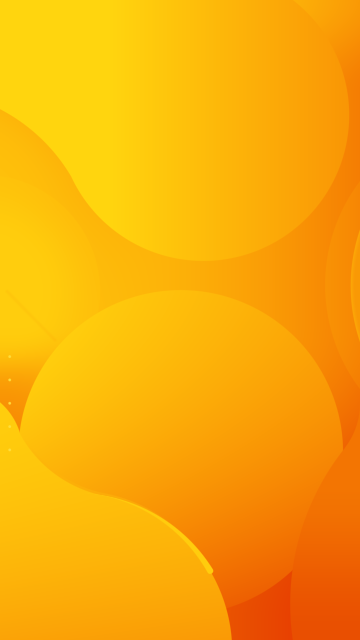
This background is drawn by a Shadertoy shader. Its source:

```glsl
#define TOP_DISC vec3(0.565, 1.458, 0.405)
#define MID_DISC vec3(0.502, 0.521, 0.451)
#define LOW_DISC vec3(0.204, -0.032, 0.441)
#define SIDE_DISC vec3(1.500, 0.100, 0.694)
#define GLOW_DISC vec3(-0.046, 0.968, 0.324)
#define STROKE_ANGLES vec2(1.60, 0.533)
#define STROKE_WIDTH 0.0085
#define DOT_START vec2(0.027, 0.528)
#define DOT_STEP 0.0648
#define DOT_COUNT 5
#define DOT_RADIUS 0.0037

// Signed distance to a disc given as centre.xy and radius
float disc(vec2 p, vec3 c) {
    return length(p - c.xy) - c.z;
}

float segment(vec2 p, vec2 a, vec2 b) {
    vec2 ab = b - a;
    return length(p - a - ab * clamp(dot(p - a, ab) / dot(ab, ab), 0.0, 1.0));
}

float cover(float d) {
    float soft = 0.75 / iResolution.x;
    return 1.0 - smoothstep(-soft, soft, d);
}

// Warm ramp from red-orange to yellow, indexed by its green level
vec3 warm(float level) {
    float heat = clamp((0.83 - level) / 0.53, 0.0, 1.0);
    float cool = 1.0 - heat;
    return vec3(1.0 - 0.02 * heat - 0.07 * heat * heat, level, 0.005 + 0.05 * cool * cool);
}

// Discs joined to the canvas edge by tangent hollows
float topBlob(vec2 p) {
    float neck = max(-disc(p, vec3(-0.227, 1.037, 0.493)), max(p.x - 0.565, 1.269 - p.y));
    return min(disc(p, TOP_DISC), neck);
}

float lowBlob(vec2 p) {
    float hollow = max(-disc(p, vec3(0.356, 0.736, 0.342)), max(p.x - 0.289, p.y - 0.597));
    float shoulder = disc(p, vec3(-0.118, 0.523, 0.181));
    return min(disc(p, LOW_DISC), min(hollow, shoulder));
}

float sideBlob(vec2 p) {
    float hollow = -disc(p, vec3(0.799, 0.657, 0.201));
    hollow = max(hollow, max(0.956 - p.x, max(0.532 - p.y, p.y - 0.657)));
    return min(disc(p, SIDE_DISC), hollow);
}

// Arc along the low disc, swelling towards a round end
float arcStroke(vec2 p) {
    vec2 q = p - LOW_DISC.xy;
    float angle = clamp(atan(q.y, q.x), STROKE_ANGLES.y, STROKE_ANGLES.x);
    float along = (STROKE_ANGLES.x - angle) / (STROKE_ANGLES.x - STROKE_ANGLES.y);
    vec2 nearest = LOW_DISC.z * vec2(cos(angle), sin(angle));
    return length(q - nearest) - mix(-0.002, STROKE_WIDTH, along);
}

void mainImage(out vec4 fragColor, in vec2 fragCoord) {
    vec2 p = fragCoord / iResolution.x;
    float top = topBlob(p);
    float low = lowBlob(p);

    // Backdrop, darker to the right and below
    float level = 0.76 - 0.27 * p.x * p.x;
    level -= 0.33 * (1.0 - smoothstep(0.06, 0.87, p.y));
    level -= 0.13 * (1.0 - smoothstep(0.66, 0.88, p.y)) * (1.0 - smoothstep(0.0, 0.4, p.x));
    level += 0.11 * smoothstep(1.52, 1.78, p.y);
    level -= 0.05 * exp(-max(top, 0.0) / 0.08) * (1.0 - smoothstep(0.1, 0.5, p.x));

    // Soft glow and faint crease on the left
    float glow = disc(p, GLOW_DISC);
    float glowAlpha = 0.2 * cover(glow) + 0.75 * (1.0 - smoothstep(-0.17, 0.0, glow));
    level = mix(level, 0.805, glowAlpha * smoothstep(0.70, 0.88, p.y));
    float crease = segment(p, vec2(0.02, 0.968), vec2(0.153, 0.833));
    level -= 0.025 * (1.0 - smoothstep(0.0, 0.008, crease));

    // Nested discs on the right edge
    level += 0.035 * cover(disc(p, vec3(1.382, 0.986, 0.479)));
    float inner = disc(p, vec3(1.458, 0.984, 0.484));
    level = mix(level, 0.60 + 0.05 * smoothstep(-0.012, 0.0, inner), cover(inner));

    // Middle disc
    float drop = 0.782 - p.y;
    float midLevel = 0.80 - 0.24 * (p.x - 0.16) - 0.22 * drop - 0.34 * drop * drop;
    level = mix(level, midLevel, cover(disc(p, MID_DISC)));

    // Top, side and low blobs
    level = mix(level, 0.835 - 0.37 * max(p.x - 0.3, 0.0), cover(top));
    level = mix(level, mix(0.31, 0.46, smoothstep(0.0, 0.45, p.y)), cover(sideBlob(p)));
    float rim = cover(low - 0.007) * smoothstep(0.05, 0.2, p.x) * (1.0 - smoothstep(0.35, 0.5, p.x));
    level = mix(level, 0.70, 0.6 * rim);
    level = mix(level, 0.64 + 0.42 * p.y - 0.25 * p.y * p.y - 0.06 * p.x, cover(low));
    level = mix(level, 0.80, cover(arcStroke(p)));

    // Column of dots
    vec3 color = warm(level);
    float row = clamp(round((p.y - DOT_START.y) / DOT_STEP), 0.0, float(DOT_COUNT - 1));
    float dots = disc(p, vec3(DOT_START + vec2(0.0, row * DOT_STEP), DOT_RADIUS));
    color = mix(color, vec3(1.0, 0.88, 0.25), 0.9 * cover(dots));

    fragColor = vec4(color, 1.0);
}
```
